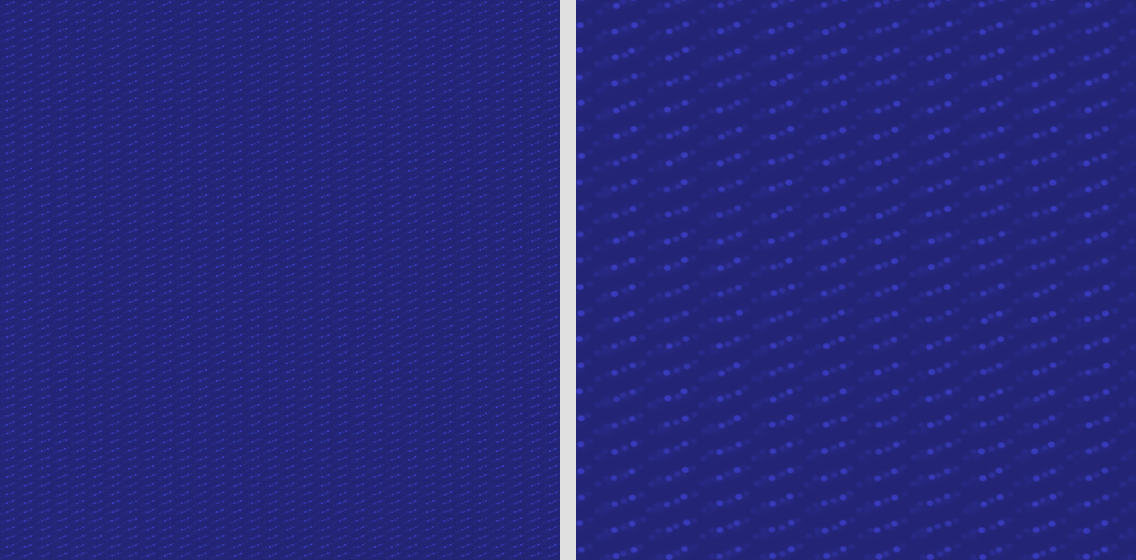
Left, the full canvas; right, a detail of the centre.
Reproduce this texture procedurally as a Shadertoy shader.

```glsl
// Dark blue twill cloth: small tiles of broken rising streaks with bright thread flecks.
#define TILES vec2(32.0, 64.0)
#define FLECKS 6
#define FLECK_SIZE vec2(0.064, 0.105)
#define FLECK_GAIN 1.0
#define STREAK_SLOPE 0.72
#define STREAK_GAIN 0.15
#define JITTER 0.06
#define FADE_GAIN 0.015
#define SHADE_COLOR vec3(0.135, 0.140, 0.455)
#define THREAD_COLOR vec3(0.220, 0.228, 0.735)

float hash(vec2 p) {
    vec3 q = fract(vec3(p.xyx) * 0.1031);
    q += dot(q, q.yzx + 33.33);
    return fract((q.x + q.y) * q.z);
}

float valueNoise(vec2 p) {
    vec2 cell = floor(p), f = fract(p);
    f = f * f * (3.0 - 2.0 * f);
    float low = mix(hash(cell), hash(cell + vec2(1, 0)), f.x);
    float high = mix(hash(cell + vec2(0, 1)), hash(cell + vec2(1, 1)), f.x);
    return mix(low, high, f.y);
}

// Crisp flecks along a short rising streak; each keeps its own tile id, so none is cut.
float flecks(vec2 p) {
    float light = 0.0;
    for (int i = 0; i < FLECKS; i++) {
        float k = float(i);
        float along = (k + 0.5) / float(FLECKS);
        float scatter = 0.36 * (hash(vec2(k, 7.0)) - 0.5);
        vec2 center = vec2(along, 0.5 + STREAK_SLOPE * (along - 0.5) + scatter);
        vec2 tile = round(p - center);
        vec2 seed = tile + 17.0 * k;
        vec2 jitter = JITTER * (vec2(hash(seed), hash(seed + 91.0)) - 0.5);
        vec2 d = (p - center - tile - jitter) / FLECK_SIZE;
        // Two bright flecks in the middle, dim ones around them
        float strength = (i == 2 || i == 4) ? 1.0 : (i == 3 ? 0.5 : 0.25);
        strength *= 0.75 + 0.5 * hash(seed + 43.0);
        light = max(light, strength * (1.0 - smoothstep(0.45, 1.55, length(d))));
    }
    return light;
}

// Patchy rib inside one tile, broken at the tile ends.
float rib(vec2 p) {
    float x = fract(p.x) - 0.5;
    float y = fract(p.y - STREAK_SLOPE * x) - 0.5;
    float ends = smoothstep(0.5, 0.3, abs(x));
    float grain = smoothstep(0.25, 0.75, valueNoise(p * vec2(7.0, 4.0)));
    return ends * exp(-y * y * 22.0) * (0.35 + 0.9 * grain);
}

void mainImage(out vec4 fragColor, in vec2 fragCoord) {
    vec2 uv = fragCoord / iResolution.xy;
    vec2 p = uv * TILES;

    float tone = max(STREAK_GAIN * rib(p), FLECK_GAIN * flecks(p));
    vec3 color = mix(SHADE_COLOR, THREAD_COLOR, clamp(tone, 0.0, 1.0));

    // Slow fading of the dye, a little lighter toward the lower left
    float fade = 0.6 * (valueNoise(uv * vec2(6.0, 3.0)) - 0.5);
    fade += 0.9 * exp(-5.0 * uv.x - 1.5 * uv.y);
    color += FADE_GAIN * fade * vec3(0.4, 0.4, 1.0);

    fragColor = vec4(color, 1.0);
}
```
